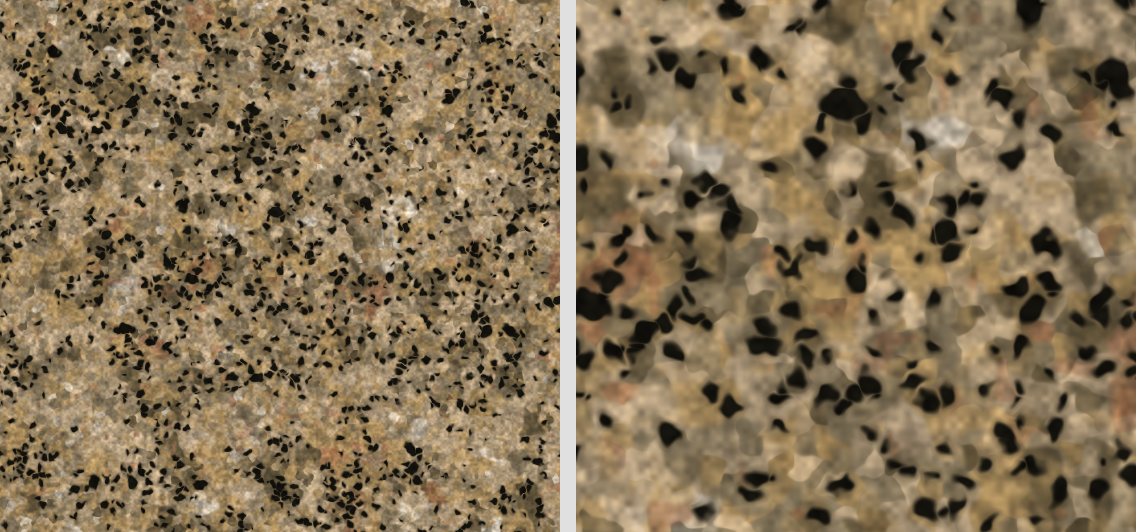
Left, the full canvas; right, a detail of the centre.
Write a WebGL 1 fragment shader that draws this texture.

```glsl
precision highp float;
// Polished yellow granite: feldspar, ochre and smoky quartz crystals with
// clustered black mica. Two jittered cell mosaics are mixed, stained and
// grained with noise, then covered by irregular, randomly turned flakes.
uniform vec2 u_resolution;

// Sizes are in cells per canvas height
const float CRYSTAL_SCALE = 25.0;
const float GRAIN_SCALE = 68.0;
const float MICA_SCALE = 92.0;
const float LUMP_SCALE = 52.0;
const float CLUSTER_SCALE = 17.0;
const float MICA_SHARE = 0.155;
const float LUMP_SHARE = 0.026;
const float MICA_SOFTNESS = 0.0021;
const float HALO_WIDTH = 0.006;
const float CELL_SHARPNESS = 22.0;
const float TONE_JITTER = 0.2;
const float ROUGHNESS = 0.29;

const vec3 BEIGE = vec3(0.695, 0.61, 0.49);
const vec3 OCHRE = vec3(0.645, 0.53, 0.345);
const vec3 QUARTZ = vec3(0.50, 0.445, 0.345);
const vec3 UMBER = vec3(0.335, 0.29, 0.20);
const vec3 PALE = vec3(0.80, 0.76, 0.70);
const vec3 RUST = vec3(0.59, 0.38, 0.26);
const vec3 BLACK = vec3(0.07, 0.065, 0.045);

float hash(vec2 p) {
  vec3 q = fract(p.xyx * vec3(0.1031, 0.1030, 0.0973));
  q += dot(q, q.yzx + 33.33);
  return fract((q.x + q.y) * q.z);
}

vec2 hash2(vec2 p) {
  return vec2(hash(p + 17.3), hash(p + 71.9));
}

float noise(vec2 p) {
  vec2 i = floor(p);
  vec2 f = fract(p);
  f = f * f * (3.0 - 2.0 * f);
  return mix(mix(hash(i), hash(i + vec2(1.0, 0.0)), f.x),
             mix(hash(i + vec2(0.0, 1.0)), hash(i + 1.0), f.x), f.y);
}

// Shared by quartz and mica, so that dark minerals gather together
float cluster(vec2 p) {
  return 0.6 * noise(p * CLUSTER_SCALE + 5.0)
       + 0.4 * noise(p * CLUSTER_SCALE * 2.3 + 40.0);
}

vec2 warp(vec2 p, float scale, float amount) {
  vec2 q = p * scale;
  return p + (vec2(noise(q + 11.0), noise(q + 83.0)) - 0.5) * amount / scale;
}

// Mineral of one crystal, ordered from dark to light
vec3 mineral(vec2 id, vec2 site) {
  float kind = hash(id + 3.7) + 0.6 * (0.5 - cluster(site));
  vec3 color = mix(UMBER, QUARTZ, step(0.12, kind));
  color = mix(color, OCHRE, step(0.36, kind));
  color = mix(color, BEIGE, step(0.57, kind));
  color = mix(color, PALE, step(1.03, kind));
  color = mix(color, RUST, 0.7 * step(0.975, hash(id + 57.1)));
  return color * (1.0 + TONE_JITTER * (hash(id + 29.3) - 0.5));
}

// Mosaic of crystals with softly blended borders
vec3 crystals(vec2 p, float scale, float seed) {
  vec2 cell = floor(p * scale);
  vec3 sum = vec3(0.0);
  float total = 0.0;
  for (int y = -1; y <= 1; y++) {
    for (int x = -1; x <= 1; x++) {
      vec2 id = cell + vec2(float(x), float(y));
      vec2 site = id + hash2(id + seed);
      float weight = exp(-CELL_SHARPNESS * length(p * scale - site));
      sum += weight * mineral(id + seed, site / scale);
      total += weight;
    }
  }
  return sum / total;
}

// Distance to the nearest dark flake, in canvas heights
float flakes(vec2 p, float scale, float share, float seed) {
  vec2 cell = floor(p * scale);
  float nearest = 1.0;
  for (int y = -1; y <= 1; y++) {
    for (int x = -1; x <= 1; x++) {
      vec2 id = cell + vec2(float(x), float(y));
      vec2 site = id + hash2(id + seed);
      float chance = share * 2.0 * smoothstep(0.2, 0.75, cluster(site / scale));
      float angle = 6.2832 * hash(id + seed + 7.7);
      vec2 axis = vec2(cos(angle), sin(angle));
      vec2 d = p * scale - site;
      d = vec2(dot(d, axis) * 0.8, dot(d, vec2(-axis.y, axis.x)) * 1.2);
      float radius = mix(0.2, 0.62, hash(id + seed + 13.1));
      float gap = length(d) - radius;
      nearest = min(nearest, mix(1.0, gap, step(hash(id + seed + 31.7), chance)));
    }
  }
  return nearest / scale;
}

void main() {
  vec2 p = gl_FragCoord.xy / u_resolution.y;

  // Large crystals broken up by small grains
  vec3 large = crystals(warp(p, 55.0, 1.1), CRYSTAL_SCALE, 100.0);
  vec3 small = crystals(warp(p, 130.0, 0.9), GRAIN_SCALE, 200.0);
  float broken = smoothstep(0.38, 0.62, noise(p * 48.0 + 9.0));
  vec3 color = mix(large, small, mix(0.15, 0.75, broken));

  // Ochre and rust stains, then fine surface grain
  color = mix(color, OCHRE, 0.45 * smoothstep(0.6, 0.85, noise(p * 62.0 + 51.0)));
  color = mix(color, RUST, 0.4 * smoothstep(0.85, 0.96, noise(p * 55.0 + 131.0)));
  float grain = 0.6 * noise(p * 125.0) + 0.4 * noise(p * 245.0 + 19.0) - 0.5;
  color *= 1.0 + 2.0 * ROUGHNESS * grain;

  // Black mica with a narrow brown halo
  vec2 q = warp(p, 130.0, 1.0);
  float mica = min(flakes(q, MICA_SCALE, MICA_SHARE, 300.0),
                   flakes(q, LUMP_SCALE, LUMP_SHARE, 400.0));
  color = mix(color, UMBER, 0.45 * (1.0 - smoothstep(0.0, HALO_WIDTH, mica)));
  color = mix(color, BLACK * (1.0 + grain),
              1.0 - smoothstep(-MICA_SOFTNESS, MICA_SOFTNESS, mica));
  gl_FragColor = vec4(color, 1.0);
}
```
